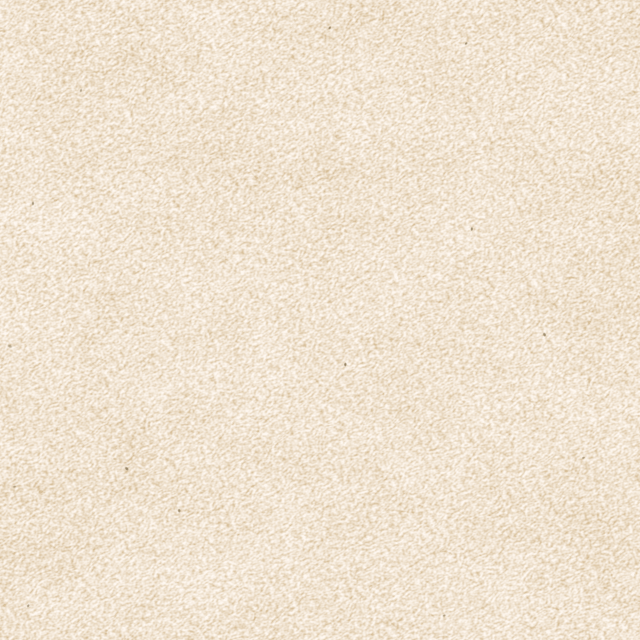
This texture is drawn by a Shadertoy shader. Its source:

```glsl
// Warm cream paper: slanted fine pulp grain over faint cloudy mottling,
// with sparse curved fibres and a few dark specks. All layers add to one
// tone value, which is then turned into colour around the mean cream.
#define PAPER_MEAN vec3(0.942, 0.891, 0.820)
#define TONE_STEP vec3(0.025, 0.036, 0.055)
#define SPECK_COLOR vec3(0.56, 0.49, 0.36)
#define GRAIN_ANGLE 0.60
#define GRAIN_CELLS vec2(128.0, 215.0)
#define GRAIN_STRENGTH 0.80
#define CLOUD_STRENGTH 0.23
#define FIBRE_CELLS 30.0
#define FIBRE_STRENGTH 1.30
#define SPECK_CELLS 9.0
#define SPECK_CHANCE 0.18

// Integer hash of a lattice cell, giving two values in 0..1
vec2 hash2(vec2 cell) {
    uvec2 q = uvec2(ivec2(cell) + 32768);
    q = q * 1664525u + 1013904223u;
    q.x += q.y * 1664525u;
    q.y += q.x * 1664525u;
    q ^= q >> 16u;
    q.x += q.y * 1664525u;
    q.y += q.x * 1664525u;
    q ^= q >> 16u;
    return vec2(q & 65535u) / 65535.0;
}

float cornerSlope(vec2 cell, vec2 offset) {
    float angle = 6.28319 * hash2(cell).x;
    return dot(vec2(cos(angle), sin(angle)), offset);
}

// Gradient noise scaled to a standard deviation near one
float noise(vec2 p) {
    vec2 i = floor(p), f = p - i;
    vec2 w = f * f * f * (f * (f * 6.0 - 15.0) + 10.0);
    vec2 e = vec2(1.0, 0.0);
    float low = mix(cornerSlope(i, f), cornerSlope(i + e, f - e), w.x);
    float high = mix(cornerSlope(i + e.yx, f - e.yx), cornerSlope(i + 1.0, f - 1.0), w.x);
    return 4.5 * mix(low, high, w.y);
}

vec2 rotate(vec2 p, float angle) {
    float c = cos(angle), s = sin(angle);
    return vec2(c * p.x + s * p.y, c * p.y - s * p.x);
}

// Pulp grain: short strokes rising to the right, bent by a slight warp
float pulpGrain(vec2 uv) {
    vec2 warp = vec2(noise(uv * 40.0 + 11.0), noise(uv * 40.0 + 57.0));
    vec2 p = rotate(uv + 0.0014 * warp, GRAIN_ANGLE);
    float strokes = noise(p * GRAIN_CELLS);
    float crumbs = noise(rotate(uv, 0.25) * vec2(225.0, 285.0) + 31.0);
    float tufts = noise(p * vec2(62.0, 105.0) + 73.0);
    return GRAIN_STRENGTH * (strokes + 0.75 * crumbs + 0.24 * tufts);
}

// Mottling: soft patches, slightly wider than tall
float clouds(vec2 uv) {
    vec2 p = rotate(uv, 0.15) * vec2(0.75, 1.25);
    return CLOUD_STRENGTH * (0.50 * noise(p * 4.0 + 5.3) + 0.55 * noise(p * 11.0 + 17.7)
        + 0.60 * noise(p * 29.0 + 41.1));
}

// Fibres: one thin bent hair in some cells, darker or lighter than the sheet
float fibres(vec2 uv, float pixel) {
    vec2 p = uv * FIBRE_CELLS, home = floor(p);
    float tone = 0.0, blur = pixel * FIBRE_CELLS;
    for (int y = -1; y <= 1; y++)
    for (int x = -1; x <= 1; x++) {
        vec2 cell = home + vec2(x, y);
        vec2 place = hash2(cell + 300.0), shape = hash2(cell + 700.0);
        vec2 kind = hash2(cell + 1100.0);
        vec2 q = rotate(p - cell - place, GRAIN_ANGLE + 2.6 * (shape.x - 0.5));
        q.y += (shape.y - 0.5) * 2.4 * q.x * q.x;
        float halfLength = mix(0.12, 0.44, kind.x * kind.x);
        float along = 1.0 - smoothstep(0.6 * halfLength, halfLength, abs(q.x));
        float across = 1.0 - smoothstep(0.010, 0.024 + blur, abs(q.y));
        float weight = kind.y < 0.60 ? -1.0 : (kind.y > 0.85 ? 0.6 : 0.0);
        tone += weight * along * across * mix(0.5, 1.0, place.x);
    }
    return FIBRE_STRENGTH * tone;
}

// Specks: rare small dark flecks of uneven size, kept inside their cells
float specks(vec2 uv, float pixel) {
    vec2 p = uv * SPECK_CELLS, cell = floor(p);
    vec2 place = 0.1 + 0.8 * hash2(cell + 1500.0), kind = hash2(cell + 1900.0);
    vec2 q = rotate(p - cell - place, 3.0 * kind.y) * vec2(0.8, 1.15);
    float radius = mix(0.010, 0.022, kind.y);
    float mask = 1.0 - smoothstep(0.3 * radius, radius + pixel * SPECK_CELLS, length(q));
    return step(kind.x, SPECK_CHANCE) * mask * mix(0.5, 1.0, place.x);
}

void mainImage(out vec4 fragColor, in vec2 fragCoord) {
    vec2 uv = fragCoord / iResolution.y;
    float pixel = 1.0 / iResolution.y;

    // Sum the layers, then lean the spread slightly to the dark side
    float tone = pulpGrain(uv) + clouds(uv) + fibres(uv, pixel);
    tone = clamp(tone, -3.2, 2.6);
    tone -= 0.07 * (tone * tone - 1.0);

    vec3 color = PAPER_MEAN + TONE_STEP * tone;
    color = mix(color, SPECK_COLOR, specks(uv, pixel));
    fragColor = vec4(clamp(color, 0.0, 1.0), 1.0);
}
```
